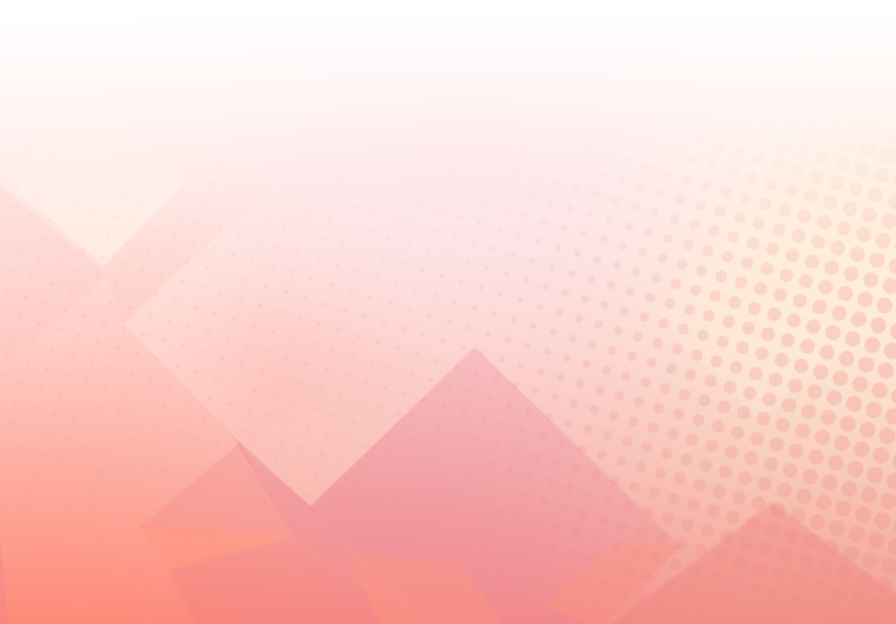
This background is drawn by a WebGL 2 fragment shader. Its source:

```glsl
#version 300 es
precision highp float;
// Pale coral backdrop: soft gradient, overlapping translucent diamonds and a halftone dot field.
uniform vec2 u_resolution;
out vec4 outColor;

// Five colour stops from the bottom upwards, ending in white.
vec3 ramp(float y, vec3 c0, vec3 c1, vec3 c2, vec3 c3, vec3 c4) {
  vec3 c = mix(c0, c1, clamp(y / 0.25, 0.0, 1.0));
  c = mix(c, c2, clamp((y - 0.25) / 0.19, 0.0, 1.0));
  c = mix(c, c3, clamp((y - 0.44) / 0.18, 0.0, 1.0));
  c = mix(c, c4, clamp((y - 0.62) / 0.19, 0.0, 1.0));
  return mix(c, vec3(1.0), clamp((y - 0.81) / 0.17, 0.0, 1.0));
}

// Signed distance to the line a-b, positive on its left.
float side(vec2 p, vec2 a, vec2 b) {
  vec2 d = normalize(b - a);
  return d.x * (p.y - a.y) - d.y * (p.x - a.x);
}

// Smooth mask of a convex quad with counterclockwise corners.
float quad(vec2 p, vec2 a, vec2 b, vec2 c, vec2 d, float blur) {
  float inside = min(min(side(p, a, b), side(p, b, c)), min(side(p, c, d), side(p, d, a)));
  return smoothstep(-blur, blur, inside);
}

float tri(vec2 p, vec2 a, vec2 b, vec2 c, float blur) {
  float inside = min(min(side(p, a, b), side(p, b, c)), side(p, c, a));
  return smoothstep(-blur, blur, inside);
}

float glow(vec2 p, vec2 center, vec2 size) {
  vec2 q = (p - center) / size;
  return exp(-dot(q, q));
}

void main() {
  vec2 p = gl_FragCoord.xy / u_resolution.y;
  p.x *= 1.438 * u_resolution.y / u_resolution.x;
  float edge = 0.0025;

  // Left, middle and right gradients blended across the canvas
  vec3 left = ramp(p.y, vec3(1.0, 0.54, 0.47), vec3(0.99, 0.68, 0.63),
    vec3(1.0, 0.80, 0.77), vec3(1.0, 0.89, 0.87), vec3(1.0, 0.96, 0.95));
  vec3 middle = ramp(p.y, vec3(0.96, 0.55, 0.54), vec3(0.975, 0.74, 0.72),
    vec3(0.99, 0.835, 0.82), vec3(0.995, 0.895, 0.895), vec3(1.0, 0.95, 0.95));
  vec3 right = ramp(p.y, vec3(0.95, 0.60, 0.56), vec3(0.97, 0.79, 0.72),
    vec3(0.985, 0.88, 0.82), vec3(1.0, 0.925, 0.88), vec3(1.0, 0.96, 0.95));
  vec3 col = mix(left, middle, smoothstep(0.1, 0.75, p.x));
  col = mix(col, right, smoothstep(0.82, 1.3, p.x));

  // Diffuse glows
  vec3 cream = vec3(1.0, 0.94, 0.85);
  vec3 rose = vec3(0.91, 0.50, 0.57);
  vec3 orange = vec3(1.0, 0.59, 0.49);
  col = mix(col, cream, 0.55 * glow(p, vec2(1.39, 0.53), vec2(0.25, 0.2)));
  col = mix(col, vec3(0.99, 0.89, 0.92), 0.4 * glow(p, vec2(0.74, 0.68), vec2(0.3, 0.14)));
  col = mix(col, vec3(1.0, 0.73, 0.71), 0.3 * glow(p, vec2(0.42, 0.41), vec2(0.2, 0.1)));

  // Pale facets, upper left and right
  col = mix(col, vec3(1.0, 0.96, 0.92), 0.5 * quad(p, vec2(0.14, 0.85), vec2(0.01, 0.71),
    vec2(0.165, 0.575), vec2(0.3, 0.71), edge) * smoothstep(0.84, 0.65, p.y));
  col = mix(col, vec3(0.99, 0.75, 0.74), 0.2 * tri(p, vec2(-0.02, 0.72), vec2(-0.02, 0.39), vec2(0.175, 0.56), edge));
  col = mix(col, vec3(0.99, 0.78, 0.74), 0.22 * quad(p, vec2(0.165, 0.57), vec2(0.2, 0.485),
    vec2(0.45, 0.72), vec2(0.31, 0.715), edge) * smoothstep(0.73, 0.55, p.y));
  col = mix(col, vec3(1.0, 0.93, 0.89), 0.3 * quad(p, vec2(0.2, 0.48), vec2(0.39, 0.285),
    vec2(0.76, 0.46), vec2(0.49, 0.75), edge) * smoothstep(0.5, 0.22, p.x));
  col = mix(col, cream, 0.28 * quad(p, vec2(1.05, 0.5), vec2(1.22, 0.33),
    vec2(1.6, 0.65), vec2(1.42, 0.86), 0.012) * smoothstep(0.85, 0.6, p.y));

  // Central diamond and the lighter facet beside it
  float diamond = quad(p, vec2(0.762, 0.444), vec2(0.497, 0.187),
    vec2(0.83, -0.14), vec2(1.092, 0.125), edge);
  float core = glow(p, vec2(0.64, 0.14), vec2(0.3, 0.22));
  col = mix(col, rose, (0.23 + 0.22 * core) * diamond);
  col = mix(col, vec3(0.98, 0.80, 0.76), 0.4 * quad(p, vec2(0.39, 0.28), vec2(0.497, 0.19),
    vec2(0.762, 0.444), vec2(0.55, 0.42), edge) * smoothstep(0.46, 0.3, p.y));

  // Lower left wedges
  col = mix(col, rose, 0.38 * quad(p, vec2(0.375, 0.3), vec2(0.47, 0.14),
    vec2(0.68, 0.0), vec2(0.497, 0.19), edge));
  col = mix(col, vec3(0.95, 0.53, 0.53), 0.28 * tri(p, vec2(0.225, 0.155), vec2(0.47, 0.14), vec2(0.385, 0.29), edge));
  col = mix(col, vec3(0.93, 0.48, 0.49), 0.3 * quad(p, vec2(0.27, 0.09), vec2(0.34, -0.05),
    vec2(0.69, -0.01), vec2(0.47, 0.14), 0.008));
  col = mix(col, orange, 0.55 * tri(p, vec2(0.22, 0.16), vec2(0.275, 0.085), vec2(0.465, 0.142), edge));
  col = mix(col, rose, 0.35 * tri(p, vec2(-0.01, 0.25), vec2(-0.01, -0.02), vec2(0.015, -0.02), edge));

  // Warm facets along the bottom and right
  col = mix(col, orange, 0.4 * quad(p, vec2(0.56, 0.11), vec2(0.63, -0.05),
    vec2(0.82, -0.02), vec2(0.74, 0.1), 0.006));
  col = mix(col, orange, 0.35 * quad(p, vec2(0.99, 0.13), vec2(0.87, 0.03),
    vec2(0.97, -0.01), vec2(1.092, 0.125), edge));
  col = mix(col, vec3(0.94, 0.50, 0.48), 0.38 * quad(p, vec2(1.24, 0.195), vec2(0.97, -0.01),
    vec2(1.3, -0.25), vec2(1.5, 0.0), 0.005));

  // Tilted halftone grid, its dots growing towards the lower right
  vec2 grid = mat2(0.955, 0.296, -0.296, 0.955) * p / 0.033;
  float growth = smoothstep(0.55, 1.5, p.x - 0.25 * p.y + 0.08);
  float radius = mix(0.1, 0.4, growth);
  float dots = 1.0 - smoothstep(radius - 0.06, radius + 0.06, length(fract(grid) - 0.5));
  dots *= smoothstep(0.85, 0.45, p.y) * mix(0.13, 0.3, growth);
  col = mix(col, vec3(0.93, 0.55, 0.54), dots);

  outColor = vec4(col, 1.0);
}
```
